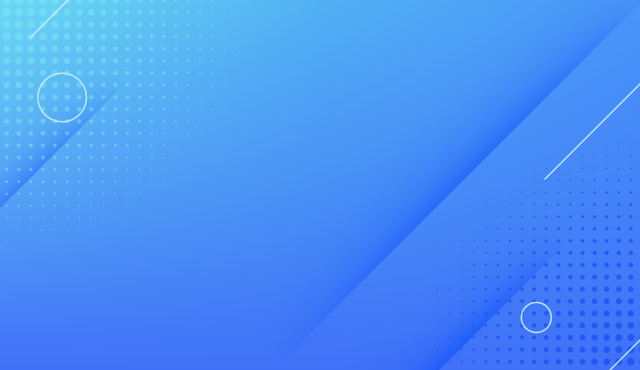
Reproduce this background procedurally as a WebGL 1 fragment shader.

```glsl
precision highp float;

uniform vec2 u_resolution;

// Lengths are in canvas heights
const vec3 TOP_LEFT = vec3(0.42, 0.85, 0.95);
const vec3 TOP_MIDDLE = vec3(0.32, 0.695, 0.955);
const vec3 TOP_RIGHT = vec3(0.285, 0.585, 0.975);
const vec3 BOTTOM = vec3(0.25, 0.44, 0.97);
const vec3 SHADOW = vec3(0.09, 0.34, 0.98);
const vec3 LIGHT_DOT = vec3(0.50, 0.90, 0.97);
const vec3 DARK_DOT = vec3(0.08, 0.30, 0.95);
const vec3 STROKE = vec3(0.78, 0.94, 0.99);

const float ASPECT = 1.73;
const float DOT_SPACING = 0.03266;
const float LINE_HALF_WIDTH = 0.0021;
const float RING_HALF_WIDTH = 0.0021;

// Antialiased coverage of a signed distance
float coverage(float dist, float pixel) {
  return clamp(0.5 - dist / pixel, 0.0, 1.0);
}

// Soft shadow on the upper left side of the diagonal x - y = offset
float foldShadow(vec2 p, float offset, float centre, float halfLength,
                 float width, float pixel) {
  float depth = (offset - p.x + p.y) * 0.7071;
  float along = ((p.x + p.y) * 0.7071 - centre) / halfLength;
  float taper = max(1.0 - along * along, 0.0);
  float falloff = exp(-max(depth, 0.0) / width);
  return taper * falloff * coverage(-depth, pixel);
}

// Dot grid whose radii shrink away from a corner
float halftone(vec2 p, vec2 anchor, vec2 corner, float reach,
               float maxRadius, float pixel) {
  vec2 centre = anchor + floor((p - anchor) / DOT_SPACING + 0.5) * DOT_SPACING;
  float radius = maxRadius * max(1.0 - length(centre - corner) / reach, 0.0);
  float visible = min(2.0 * radius / pixel, 1.0);
  return visible * coverage(length(p - centre) - radius, pixel);
}

float ring(vec2 p, vec2 centre, float radius, float pixel) {
  return coverage(abs(length(p - centre) - radius) - RING_HALF_WIDTH, pixel);
}

float segment(vec2 p, vec2 a, vec2 b, float pixel) {
  vec2 ab = b - a;
  float t = clamp(dot(p - a, ab) / dot(ab, ab), 0.0, 1.0);
  return coverage(length(p - a - ab * t) - LINE_HALF_WIDTH, pixel);
}

void main() {
  vec2 p = gl_FragCoord.xy / u_resolution.y;
  float pixel = 1.0 / u_resolution.y;

  // Sky gradient
  float across = clamp(p.x / ASPECT, 0.0, 1.0);
  vec3 top = mix(TOP_LEFT, TOP_MIDDLE, min(across * 2.0, 1.0));
  top = mix(top, TOP_RIGHT, max(across * 2.0 - 1.0, 0.0));
  vec3 color = mix(BOTTOM, top, p.y);

  // Folded diagonal sheets
  color = mix(color, SHADOW, 0.45 * foldShadow(p, -0.437, 0.42, 0.37, 0.04, pixel));
  color = mix(color, SHADOW, 0.68 * foldShadow(p, 0.739, 1.25, 0.72, 0.06, pixel));
  color = mix(color, SHADOW, 0.85 * foldShadow(p, 1.187, 0.89, 0.44, 0.045, pixel));

  // Corner halftones
  float lightDots = halftone(p, vec2(0.018, 0.9989), vec2(0.0, 1.0), 0.72, 0.0125, pixel);
  float darkDots = halftone(p, vec2(1.705, 0.0225), vec2(ASPECT, 0.03), 0.66, 0.0105, pixel);
  color = mix(color, LIGHT_DOT, 0.5 * lightDots);
  color = mix(color, DARK_DOT, 0.7 * darkDots);

  // Rings and diagonal strokes
  float strokes = ring(p, vec2(0.168, 0.7365), 0.0655, pixel);
  strokes = max(strokes, ring(p, vec2(1.4495, 0.142), 0.0405, pixel));
  strokes = max(strokes, segment(p, vec2(0.081, 0.897), vec2(0.221, 1.037), pixel));
  strokes = max(strokes, segment(p, vec2(1.473, 0.516), vec2(1.773, 0.816), pixel));
  strokes = max(strokes, segment(p, vec2(1.609, -0.04), vec2(1.789, 0.14), pixel));
  color = mix(color, STROKE, 0.88 * strokes);

  gl_FragColor = vec4(color, 1.0);
}
```
